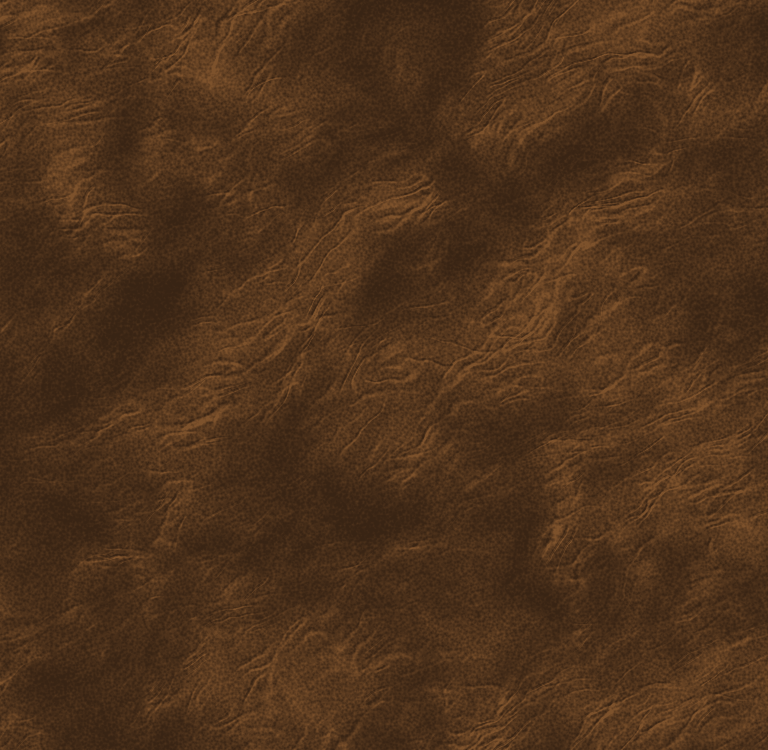
This texture is drawn by a WebGL 2 fragment shader. Its source:

```glsl
#version 300 es
precision highp float;
// Worn brown leather: mottled patches, soft veins, slanted creases and fine grain.

uniform vec2 u_resolution;
out vec4 fragColor;

const vec3 DARK_BROWN = vec3(0.25, 0.16, 0.088);
const vec3 LIGHT_BROWN = vec3(0.40, 0.26, 0.14);
const float BASE_TONE = 0.31;       // 0 is dark brown, 1 is light brown
const float MIN_TONE = -0.20;
const float TOE_SOFTNESS = 0.07;
const float PATCH_SCALE = 8.5;
const float PATCH_GAIN = 0.64;
const float PATCH_CONTRAST = 1.75;
const float VEIN_SCALE = 7.0;
const float VEIN_STRENGTH = 0.22;
const float CREASE_ANGLE = 0.70;    // radians above horizontal
const float CREASE_SPREAD = 1.2;    // full fan of the crease layers
const vec2 CREASE_SCALE = vec2(12.0, 52.0);
const float CREASE_STRENGTH = 0.85;
const vec2 CREASE_SHADOW = vec2(0.0020, -0.0027);
const float GRAIN_SCALE = 235.0;
const float GRAIN_STRENGTH = 0.68;

vec2 hash2(vec2 p) {
    vec3 q = fract(p.xyx * vec3(0.1031, 0.1030, 0.0973));
    q += dot(q, q.yzx + 33.33);
    return fract((q.xx + q.yz) * q.zy);
}

float valueNoise(vec2 p) {
    vec2 cell = floor(p);
    vec2 f = fract(p);
    f = f * f * (3.0 - 2.0 * f);
    float bottom = mix(hash2(cell).x, hash2(cell + vec2(1, 0)).x, f.x);
    float top = mix(hash2(cell + vec2(0, 1)).x, hash2(cell + vec2(1, 1)).x, f.x);
    return mix(bottom, top, f.y);
}

// Octaves of noise, centred on zero.
float fractalNoise(vec2 p, float gain) {
    float sum = 0.0;
    float total = 0.0;
    float weight = 1.0;
    for (int i = 0; i < 5; i++) {
        sum += weight * valueNoise(p);
        total += weight;
        p = mat2(1.6, 1.2, -1.2, 1.6) * p + 17.3;
        weight *= gain;
    }
    return sum / total - 0.5;
}

// Distances to the nearest and second nearest cell points.
vec2 cellular(vec2 p) {
    vec2 cell = floor(p);
    vec2 nearest = vec2(8.0);
    for (int y = -1; y <= 1; y++) {
        for (int x = -1; x <= 1; x++) {
            vec2 id = cell + vec2(x, y);
            float d = length(id + hash2(id) - p);
            nearest = d < nearest.x ? vec2(d, nearest.x) : vec2(nearest.x, min(nearest.y, d));
        }
    }
    return nearest;
}

vec2 rotate(vec2 p, float angle) {
    float c = cos(angle);
    float s = sin(angle);
    return vec2(c * p.x + s * p.y, c * p.y - s * p.x);
}

// Thin broken ridges in layers that fan out and grow finer.
float creases(vec2 p) {
    float sum = 0.0;
    for (int i = 0; i < 4; i++) {
        float layer = float(i);
        float turn = CREASE_SPREAD * (fract(0.4 + 0.62 * layer) - 0.5);
        vec2 q = rotate(p, CREASE_ANGLE + turn) + 7.1 * layer + 3.0;
        float n = valueNoise(q * CREASE_SCALE * (1.0 + 0.42 * layer));
        float ridge = smoothstep(0.80 - 0.06 * layer, 1.0, 1.0 - abs(2.0 * n - 1.0));
        float broken = smoothstep(0.40, 0.85, valueNoise(q * vec2(17.0, 34.0) + 40.0));
        sum += ridge * broken;
    }
    return sum;
}

void main() {
    vec2 p = gl_FragCoord.xy / u_resolution.y;

    // Bend the surface so that lines wander.
    vec2 bend = vec2(fractalNoise(p * 6.0 + 11.0, 0.5), fractalNoise(p * 6.0 + 53.0, 0.5));
    vec2 bent = p + 0.085 * bend;

    // Mottling, slightly drawn out along the creases.
    vec2 drawn = rotate(bent, CREASE_ANGLE) * vec2(0.85, 1.1);
    float mottle = fractalNoise(drawn * PATCH_SCALE + 5.0, PATCH_GAIN);

    // Veins between the darker patches.
    vec2 cells = cellular(drawn * VEIN_SCALE + 21.0);
    float gap = cells.y - cells.x;
    float vein = 1.0 - smoothstep(0.0, 0.42, gap);
    float veinLine = 1.0 - smoothstep(0.0, 0.05, gap);

    // Creases gather where the leather is worn light.
    float wear = smoothstep(-0.15, 0.13, mottle + 0.12 * (vein - 0.3));
    float relief = creases(bent) - 0.55 * creases(bent + CREASE_SHADOW);
    float lines = CREASE_STRENGTH * relief * (0.15 + 0.85 * wear);
    lines += 0.22 * veinLine * wear * valueNoise(p * 14.0);

    // Two pebbled grains, crossed to hide their cells.
    float grain = cellular(p * GRAIN_SCALE).x - 0.5;
    grain -= cellular(rotate(p, 0.5) * GRAIN_SCALE * 0.83 + 9.0).x - 0.5;

    // Combine, with a soft lower limit.
    float tone = BASE_TONE + PATCH_CONTRAST * mottle + VEIN_STRENGTH * (vein - 0.3);
    tone += lines + GRAIN_STRENGTH * grain * (0.75 + 0.4 * wear);
    tone = MIN_TONE + TOE_SOFTNESS * log(1.0 + exp((tone - MIN_TONE) / TOE_SOFTNESS));
    fragColor = vec4(mix(DARK_BROWN, LIGHT_BROWN, min(tone, 1.6)), 1.0);
}
```
